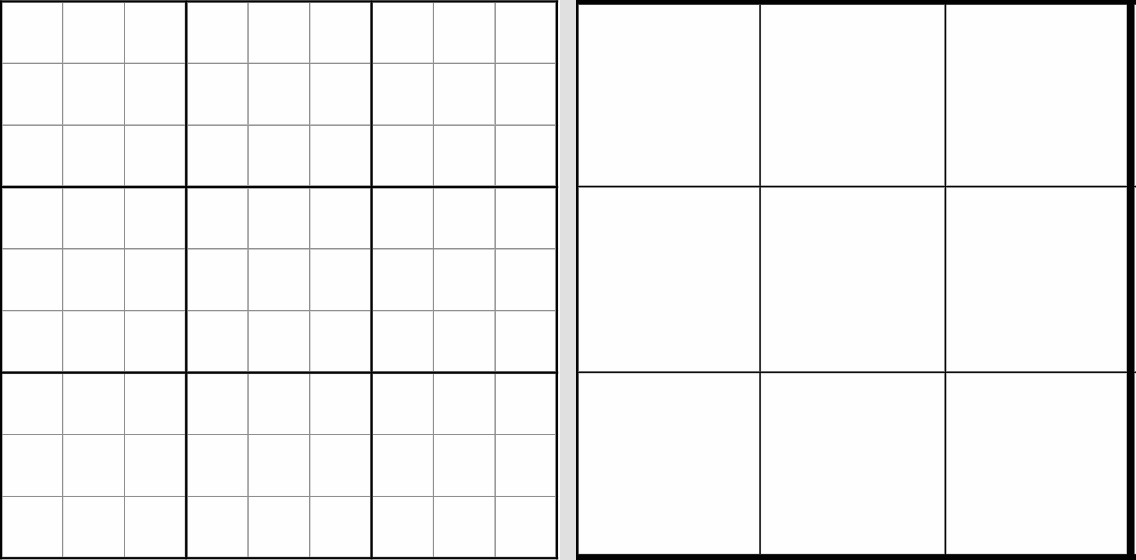
Left: the whole. Right: its middle third, enlarged.
Write a Shadertoy shader that draws this pattern.

```glsl
// A nine by nine grid of white cells ruled with hairlines, every third rule heavy.
// Each axis finds its nearest rule by rounding; box-filtered coverage keeps the
// hairlines smooth, and the rules are clipped to the outer frame.

// Share of a filter footprint covered by a line at signed distance d
float lineCoverage(float d, float halfWidth, float footprint) {
    float r = 0.5 * footprint;
    return max(min(d + r, halfWidth) - max(d - r, -halfWidth), 0.0) / footprint;
}

// Ink of the rules along one axis, at position p measured in canvas units
float axisRules(float p, float pitch, float footprint) {
    float index = clamp(round(p / pitch), 0.0, 9.0);
    bool heavy = mod(index, 3.0) < 0.5;
    return lineCoverage(p - index * pitch, heavy ? 0.0023 : 0.0005, footprint);
}

void mainImage(out vec4 fragColor, in vec2 fragCoord) {
    vec2 uv = fragCoord / iResolution.xy;
    float footprint = 1.25 / min(iResolution.x, iResolution.y);

    // Grid placement: slightly off centre, with a sliver of margin at the right
    vec2 pitch = vec2(0.1103, 0.1105);
    vec2 p = uv - vec2(0.0017, 0.0031);

    // Rules of both axes
    float ink = max(axisRules(p.x, pitch.x, footprint),
                    axisRules(p.y, pitch.y, footprint));

    // Clip to the outer edge of the frame
    vec2 outside = abs(p - 4.5 * pitch) - 4.5 * pitch - 0.0023;
    ink *= clamp(0.5 - max(outside.x, outside.y) / footprint, 0.0, 1.0);

    fragColor = vec4(mix(vec3(0.998), vec3(0.01), ink), 1.0);
}
```
